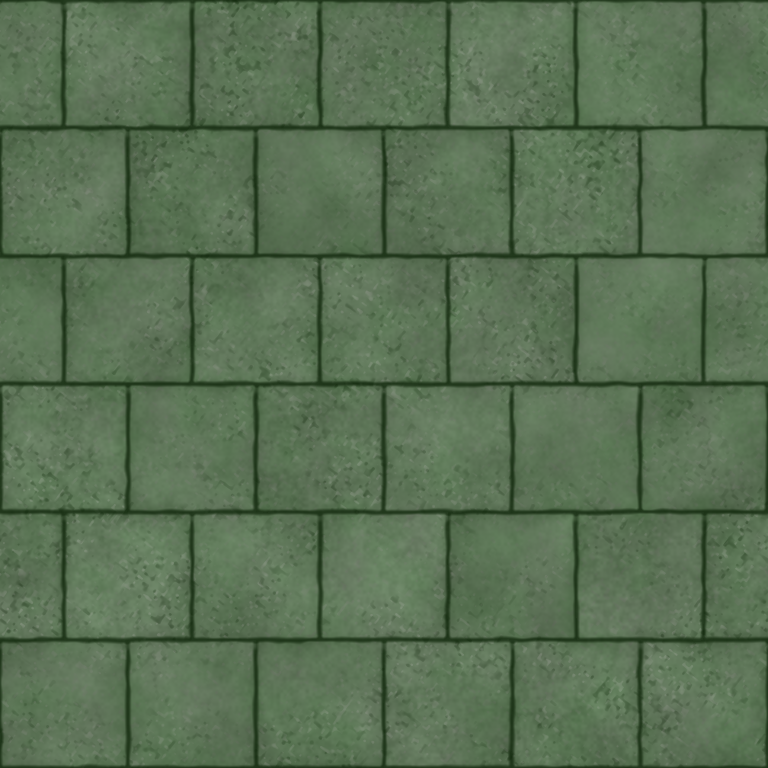
Give the GLSL for this texture, as a Shadertoy shader.

```glsl
const float TILES = 6.0;            // repeats across and down
const float JOINT_CORE = 0.002;     // half widths, in tiles
const float JOINT_EDGE = 0.034;
const float CORNER_RADIUS = 0.035;
const float EDGE_WOBBLE = 0.014;
const float TILE_VARIATION = 0.030;
const float MOTTLE = 0.110;
const float GRAIN = 0.085;
const float PIT_DEPTH = 0.080;
const float FLECK_LIGHT = 0.060;
const float EDGE_SHADE = 0.060;
const vec3 FACE_COLOR = vec3(0.371, 0.464, 0.348);
const vec3 JOINT_COLOR = vec3(0.145, 0.235, 0.125);
const vec3 GREY_TINT = vec3(0.018, -0.010, 0.018);
const mat2 TURN = mat2(0.8, 0.6, -0.6, 0.8);

float hash(vec2 p) {
    vec3 q = fract(vec3(p.xyx) * 0.1031);
    q += dot(q, q.yzx + 33.33);
    return fract((q.x + q.y) * q.z);
}

float noise(vec2 p) {
    vec2 cell = floor(p), f = fract(p);
    f = f * f * (3.0 - 2.0 * f);
    return mix(mix(hash(cell), hash(cell + vec2(1, 0)), f.x),
               mix(hash(cell + vec2(0, 1)), hash(cell + vec2(1, 1)), f.x), f.y);
}

float fbm(vec2 p) {
    float sum = 0.0, weight = 0.5;
    for (int i = 0; i < 3; i++) {
        sum += weight * noise(p);
        p = TURN * p * 2.03 + 17.7;
        weight *= 0.5;
    }
    return sum / 0.875;
}

// Distance from the seam to a point inside a tile with rounded corners
float seamDistance(vec2 local) {
    vec2 q = abs(local - 0.5) - (0.5 - CORNER_RADIUS);
    return CORNER_RADIUS - length(max(q, 0.0)) - min(max(q.x, q.y), 0.0);
}

void mainImage(out vec4 fragColor, in vec2 fragCoord) {
    vec2 p = fragCoord / iResolution.xy * TILES;
    float pixel = TILES / iResolution.y;

    // Half-offset rows with slightly uneven edges
    vec2 wobble = vec2(noise(p * 8.0 + 3.1), noise(p * 8.0 + 71.4)) - 0.5;
    vec2 wall = p + EDGE_WOBBLE * wobble;
    float row = floor(wall.y);
    wall.x += 0.5 * mod(row, 2.0);
    vec2 id = mod(vec2(floor(wall.x), row), TILES);
    vec2 local = fract(wall);
    float edge = seamDistance(local);

    // Tile tone, cloudy mottling that differs by tile, and stone grain
    float roughness = mix(0.55, 1.25, hash(id + 41.0));
    vec2 stone = TURN * p + 60.0;
    float cloud = fbm(stone * 2.4 + 13.0 * id) - 0.5;
    float coarse = noise(stone * 15.0);
    float medium = noise(stone * 25.0 + 5.0);
    float fine = noise(p * 40.0 + 37.0);
    float tone = TILE_VARIATION * (hash(id + 7.0) - 0.5) + MOTTLE * cloud;
    tone += GRAIN * roughness * (0.3 * coarse + 0.35 * medium + 0.35 * fine - 0.5);

    // Dark pits and pale flecks, gathered in rougher patches
    float patchiness = roughness * smoothstep(0.25, 0.7, fbm(p * 3.3 + 55.0));
    float pits = smoothstep(0.62, 0.95, noise(stone * 29.0 + 120.0));
    float flecks = smoothstep(0.66, 0.97, noise(stone * 33.0 + 210.0));
    tone += patchiness * (FLECK_LIGHT * flecks - PIT_DEPTH * pits);
    tone -= EDGE_SHADE * exp(-edge * 22.0);

    float greyness = 2.0 * (fbm(p * 4.0 + 83.0) - 0.5) + 0.8 * flecks;
    vec3 color = FACE_COLOR + tone + GREY_TINT * greyness;

    // Soft joints; upright ones fade beneath the row above
    float outer = max(JOINT_EDGE, JOINT_CORE + 1.5 * pixel);
    float wear = mix(0.70, 1.15, noise(p * 12.0 + 19.0));
    float joint = 1.0 - smoothstep(JOINT_CORE, outer, edge / wear);
    float belowRow = smoothstep(0.91, 0.95, local.y) * (1.0 - smoothstep(0.96, 0.98, local.y));
    joint *= 1.0 - 0.4 * belowRow;
    color = mix(color, JOINT_COLOR + 0.3 * tone, joint);

    fragColor = vec4(clamp(color, 0.0, 1.0), 1.0);
}
```
